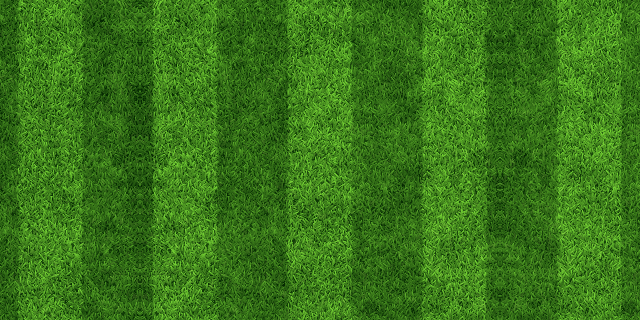
Give the GLSL for this texture, as a WebGL 2 fragment shader.

```glsl
#version 300 es
precision highp float;
// Mown lawn: broad vertical bands of light and dark turf.
// Layers of jittered, tapered blades are stacked from deep to top, each with
// a soft shadow; the turf is mirrored at two seams and the bands tint it.
uniform vec2 u_resolution;
out vec4 fragColor;

vec4 hash4(vec3 p) {
    float n = dot(p, vec3(12.99, 78.23, 37.72));
    return fract(sin(vec4(n, n + 1.7, n + 3.1, n + 4.9)) * vec4(4375.85, 5327.37, 3791.53, 6143.19));
}

float noise(vec2 p) {
    vec2 i = floor(p), f = fract(p);
    f = f * f * (3.0 - 2.0 * f);
    float a = hash4(vec3(i, 9.0)).x, b = hash4(vec3(i + vec2(1, 0), 9.0)).x;
    float c = hash4(vec3(i + vec2(0, 1), 9.0)).x, d = hash4(vec3(i + 1.0, 9.0)).x;
    return mix(mix(a, b, f.x), mix(c, d, f.x), f.y);
}

// Returns blade tone in x and dryness in y, over dark gaps.
vec2 turf(vec2 p, float pixel) {
    const float layers = 7.0;
    vec2 cell = vec2(0.0125, 0.0155);
    vec2 tone = vec2(-0.15, 0.0);
    for (float layer = 0.0; layer < layers; layer++) {
        vec2 shift = hash4(vec3(layer, 5.0, 2.0)).xy;
        vec2 home = floor(p / cell + shift);
        for (int k = 0; k < 9; k++) {
            vec2 id = home + vec2(k % 3 - 1, k / 3 - 1);
            vec4 rnd = hash4(vec3(id, layer * 7.0 + 1.0));
            vec4 look = hash4(vec3(id, layer * 7.0 + 4.0));
            vec2 offset = p - (id - shift + rnd.xy) * cell;

            // Local frame of the blade: across, and along from root to tip
            float lean = (rnd.z - 0.5) * 2.4;
            vec2 axis = vec2(sin(lean), cos(lean));
            float halfLength = mix(0.004, 0.009, rnd.w);
            float along = clamp(dot(offset, axis) / halfLength, -1.0, 1.0);
            float taper = mix(0.0027, 0.0013, 0.5 + 0.5 * along);
            float dist = length(offset - axis * along * halfLength) - taper;

            float shadow = 1.0 - smoothstep(-0.001, 0.004, dist);
            tone.x -= 0.16 * shadow;
            float shade = 0.14 + 0.28 * layer / layers + 0.62 * look.x;
            shade *= 0.85 + 0.3 * along;
            float cover = 1.0 - smoothstep(-0.5 * pixel, 0.5 * pixel, dist);
            tone = mix(tone, vec2(shade, smoothstep(0.8, 1.0, look.y)), cover);
        }
    }
    return vec2(max(tone.x, -0.22), tone.y);
}

void main() {
    vec2 p = gl_FragCoord.xy / u_resolution.y;
    float pixel = 1.0 / u_resolution.y;

    // Mirror the turf at two seams either side of the centre
    float side = p.x - 1.0;
    float folded = 1.0 + sign(side) * (0.5625 - abs(abs(side) - 0.5625));
    vec2 ground = vec2(folded, p.y);
    vec2 tone = turf(ground, pixel);

    // Light bands with a slightly ragged edge
    float ragged = p.x + 0.006 * (noise(ground * 110.0) - 0.5);
    float band = abs(fract((ragged - 0.1576) / 0.421 + 0.5) - 0.5) * 0.421 - 0.1;
    float light = 1.0 - smoothstep(-0.004, 0.004, band);

    // Broad mottling, and darker turf along the seams
    float patches = 0.14 * (noise(ground * 7.0) - 0.5) + 0.22 * (noise(ground * 24.0) - 0.5);
    patches += 0.22 * (noise(ground * 48.0 + 3.7) - 0.5);
    float seam = exp(-pow((abs(side) - 0.5625) / 0.035, 2.0));
    float level = tone.x * mix(0.78, 1.12, light) + mix(0.13, 0.27, light);
    level += patches - 0.07 * seam + 0.04 * side;

    vec3 shadeGreen = vec3(0.08, 0.25, 0.035);
    vec3 sunGreen = vec3(0.385, 0.71, 0.17);
    vec3 color = mix(shadeGreen, sunGreen, clamp(level, -0.2, 1.2));
    color += tone.y * vec3(0.04, 0.0, 0.03);
    fragColor = vec4(clamp(color, 0.0, 1.0), 1.0);
}
```
